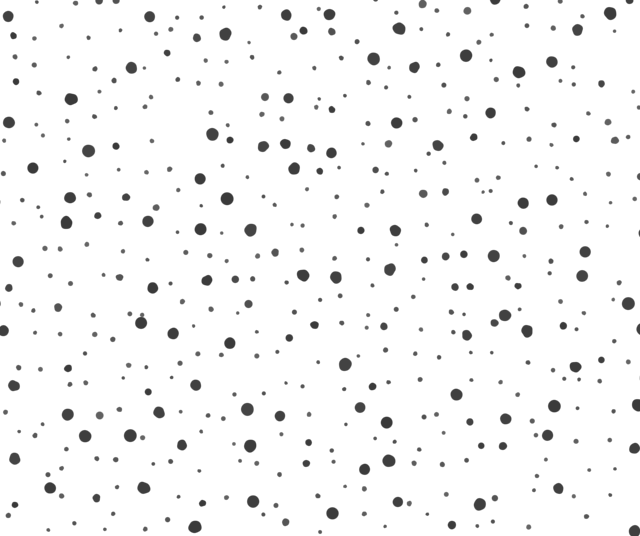
Write a Shadertoy shader that draws this pattern.

```glsl
#define CELL 0.0505
#define JITTER 0.76
#define EMPTY_SHARE 0.04
#define LARGE_SHARE 0.76
#define MEDIUM_SHARE 0.13
#define LARGE_RADIUS vec2(0.0094, 0.0120)
#define MEDIUM_RADIUS vec2(0.0058, 0.0079)
#define SMALL_RADIUS vec2(0.0030, 0.0049)
#define WOBBLE 0.07
#define EDGE_SOFTNESS 0.0016
#define DARK_INK 0.225
#define PALE_INK 0.40

const float TAU = 6.2831853;

float hash(vec2 p, float seed) {
    return fract(sin(dot(p, vec2(127.1, 311.7)) + seed * 74.7) * 43758.5453);
}

// One cell in each 2x2 block is the host of a bigger dot
bool isHost(vec2 cell) {
    vec2 local = mod(cell, 2.0);
    float slot = floor(4.0 * hash(floor(cell * 0.5), 1.0));
    return local.x + 2.0 * local.y == slot;
}

// Signed distance to a slightly lumpy, stretched disc
float blobDistance(vec2 p, float radius, vec2 cell) {
    float angle = atan(p.y, p.x);
    float lumps = sin(2.0 * angle + TAU * hash(cell, 2.0))
                + 0.6 * sin(3.0 * angle + TAU * hash(cell, 3.0))
                + 0.4 * sin(5.0 * angle + TAU * hash(cell, 4.0));
    return length(p) - radius * (1.0 + WOBBLE * lumps * hash(cell, 5.0));
}

// Grey level left by the dot of one cell
float dotTone(vec2 p, vec2 cell, float softness) {
    bool host = isHost(cell);
    float pick = hash(cell, 6.0);
    if (!host && pick > 1.0 - EMPTY_SHARE) return 1.0;

    bool large = host && pick < LARGE_SHARE;
    bool medium = !large && (host || pick < MEDIUM_SHARE);
    vec2 range = large ? LARGE_RADIUS : medium ? MEDIUM_RADIUS : SMALL_RADIUS;
    float radius = mix(range.x, range.y, hash(cell, 7.0));

    // Smaller dots carry paler ink
    float fade = hash(cell, 8.0);
    float paleness = large ? 0.25 * fade : medium ? fade * fade : 0.5 + 0.5 * fade;
    float ink = mix(DARK_INK, PALE_INK, paleness);

    vec2 offset = 0.5 + JITTER * (vec2(hash(cell, 9.0), hash(cell, 10.0)) - 0.5);
    float d = blobDistance(p - (cell + offset) * CELL, radius, cell);
    return mix(ink, 1.0, smoothstep(-softness, softness, d));
}

void mainImage(out vec4 fragColor, in vec2 fragCoord) {
    vec2 p = fragCoord / iResolution.y;
    vec2 home = floor(p / CELL);
    float softness = max(EDGE_SOFTNESS, 0.7 / iResolution.y);

    // Darkest dot among the neighbouring cells
    float tone = 1.0;
    for (int y = -1; y <= 1; y++)
        for (int x = -1; x <= 1; x++)
            tone = min(tone, dotTone(p, home + vec2(x, y), softness));

    fragColor = vec4(vec3(tone), 1.0);
}
```
